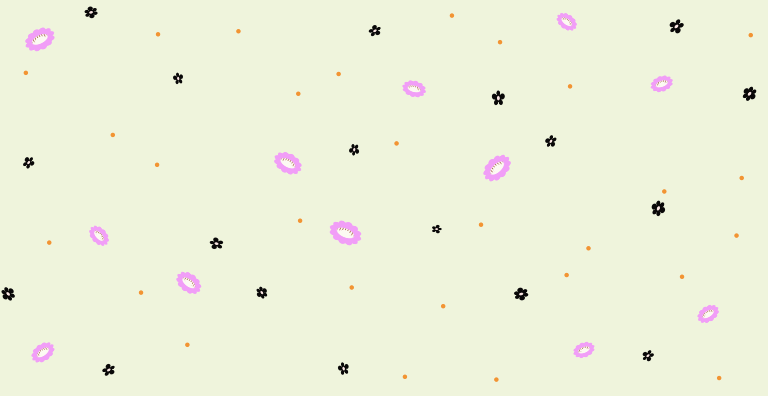
Reproduce this pattern procedurally as a WebGL 2 fragment shader.

```glsl
#version 300 es
precision highp float;
uniform vec2 u_resolution;
out vec4 fragColor;

const float TAU = 6.2831853;
const vec3 CREAM = vec3(0.937, 0.957, 0.863);
const vec3 PINK = vec3(0.945, 0.62, 0.97);
const vec3 INK = vec3(0.035, 0.03, 0.03);
const vec3 ORANGE = vec3(0.95, 0.58, 0.2);

vec3 hash3(vec2 p) {
    vec3 q = fract(p.xyx * vec3(0.1031, 0.1030, 0.0973));
    q += dot(q, q.yxz + 33.33);
    return fract((q.xxy + q.yzz) * q.zyx);
}

mat2 rotation(float a) {
    return mat2(cos(a), sin(a), -sin(a), cos(a));
}

// Coverage of a shape from its signed distance, in canvas heights
float cover(float d) {
    float pixel = 1.0 / u_resolution.y;
    return 1.0 - smoothstep(-0.6 * pixel, 0.6 * pixel, d);
}

// Scalloped oval ring with a white eye and short lashes
vec3 drawRing(vec3 color, vec2 p, float size) {
    p /= size;
    vec2 oval = vec2(p.x, p.y / 0.68);
    float scallop = 0.87 + 0.13 * abs(cos(6.0 * atan(oval.y, oval.x)));
    color = mix(color, PINK, cover((length(oval) - scallop) * size * 0.75));

    float eye = length(p / vec2(0.54, 0.26));
    float eyeMask = cover((eye - 1.0) * size * 0.32);
    color = mix(color, vec3(0.99, 0.98, 0.95), eyeMask);

    float lash = abs(fract(p.x * 6.5) - 0.5) / 6.5 - 0.025;
    float lid = max(0.6 - eye, 0.04 - p.y) * 0.32;
    float lashMask = cover(max(lash, lid) * size) * eyeMask;
    return mix(color, vec3(0.58, 0.28, 0.16), 0.8 * lashMask);
}

// Small inky blossom with rounded petals and a pale centre
vec3 drawBlossom(vec3 color, vec2 p, float size, float petals) {
    p /= size * vec2(1.06, 0.94);
    float r = length(p);
    float sector = TAU / petals;
    float angle = atan(p.y, p.x);
    float a = mod(angle + 0.12 * sin(angle * 2.0), sector) - 0.5 * sector;
    vec2 petal = r * vec2(cos(a), sin(a)) - vec2(0.65, 0.0);
    float d = length(petal / vec2(1.1, 1.0)) - 0.33;
    d = min(d, r - 0.52);
    color = mix(color, INK, cover(d * size));
    float centre = length(p / vec2(1.25, 0.9)) - 0.23;
    return mix(color, vec3(0.98, 0.9, 0.89), cover(centre * size));
}

void main() {
    vec2 uv = gl_FragCoord.xy / u_resolution;
    vec2 cellSize = vec2(u_resolution.x / u_resolution.y, 1.0) / vec2(10.0, 6.0);
    vec2 cell = floor(uv * vec2(10.0, 6.0));
    vec2 local = (fract(uv * vec2(10.0, 6.0)) - 0.5) * cellSize;
    vec3 place = hash3(cell + 17.0);
    vec3 look = hash3(cell + 71.0);

    // Spread the kinds evenly over each row
    float kind = mod(3.0 * cell.x + 4.0 * cell.y, 10.0);
    bool isRing = kind < 2.0;
    bool isBlossom = !isRing && kind < 5.0;
    float size = isRing ? mix(0.028, 0.044, look.x * look.x)
               : isBlossom ? mix(0.0115, 0.0185, look.x) : 0.0056;

    // Jitter within the cell, leaving room for the whole shape
    vec2 p = local - (place.xy - 0.5) * (cellSize - 2.3 * size);

    vec3 color = CREAM;
    if (isRing) {
        color = drawRing(color, rotation((look.y - 0.5) * 1.7) * p, size);
    } else if (isBlossom) {
        color = drawBlossom(color, rotation(look.y * TAU) * p, size, look.z < 0.5 ? 5.0 : 6.0);
    } else if (kind < 9.0 || place.z < 0.5) {
        color = mix(color, ORANGE, cover(length(p) - size));
    }
    fragColor = vec4(color, 1.0);
}
```
